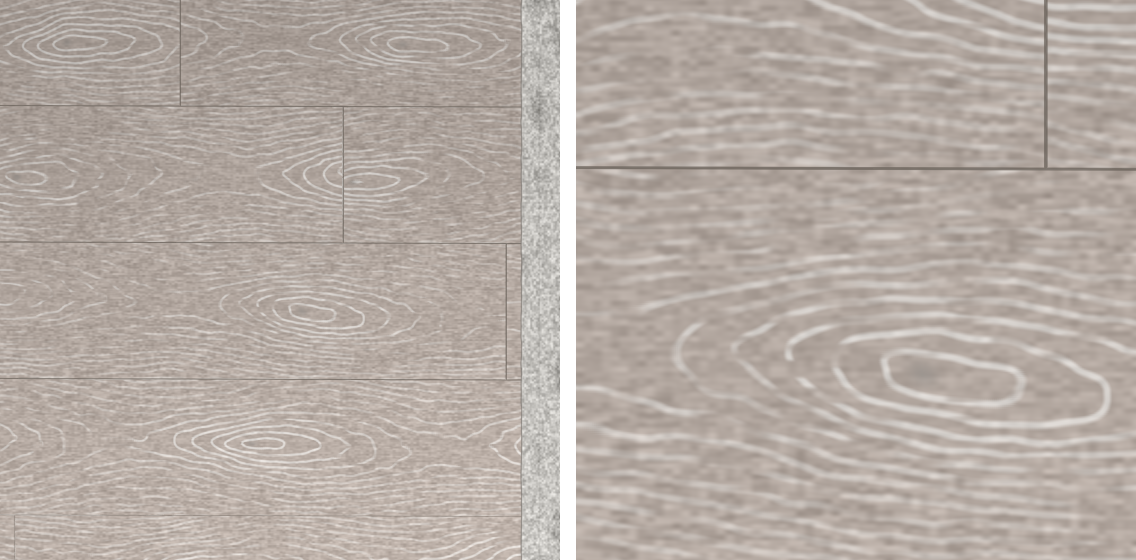
Left, the full canvas; right, a detail of the centre.
Give the GLSL for this texture, as a Shadertoy shader.

```glsl
// Pale limed-oak floor: wide staggered planks beside a strip of mottled rug.
// Each plank's grain is the contour lines of a warped field that closes into
// nested ovals at regular knots; noise breaks the lines into pores and dashes.

float hash(vec2 p) {
    vec3 q = fract(vec3(p.xyx) * 0.1031);
    q += dot(q, q.yzx + 33.33);
    return fract((q.x + q.y) * q.z);
}

float noise(vec2 p) {
    vec2 i = floor(p), f = fract(p);
    f = f * f * (3.0 - 2.0 * f);
    return mix(mix(hash(i), hash(i + vec2(1, 0)), f.x),
               mix(hash(i + vec2(0, 1)), hash(i + vec2(1, 1)), f.x), f.y);
}

float fbm(vec2 p) {
    float sum = 0.0, amp = 0.5;
    for (int i = 0; i < 4; i++) {
        sum += amp * noise(p);
        p = p * 2.03 + 17.1;
        amp *= 0.5;
    }
    return sum;
}

// Soft-edged line of the given half width
float stroke(float dist, float halfWidth, float px) {
    return 1.0 - smoothstep(halfWidth - 0.6 * px, halfWidth + 0.8 * px, abs(dist));
}

// Wood of one plank; v is the height above the plank's centre line
vec3 wood(vec2 uv, float v, float row, float seed) {
    vec2 p = uv + vec2(seed * 37.0, seed * 19.0 + row * 3.0 + 40.0);

    // Field: ovals round the knots, crowded on one side, straighter between
    float alongKnots = uv.x - 0.45 - 0.09 * row;
    float spread = 0.058 * sin(3.14159 * alongKnots / 0.6);
    float warp = 0.045 * (fbm(p * vec2(3.5, 7.0)) - 0.47)
               + 0.005 * (noise(p * vec2(18.0, 34.0)) - 0.5);
    float heart = v - 0.02 * (seed - 0.5) + warp + 0.04 * alongKnots * sin(row * 2.0);
    float field = sqrt(heart * heart + spread * spread + 0.00002);
    float lopsided = 0.012 * sin(6.28318 * alongKnots / 0.6);
    float phase = (field - lopsided) * 100.0 + 1.5 * noise(p * vec2(3.0, 12.0))
                + 0.35 * noise(p * vec2(45.0, 75.0));

    // Limed rings of even width: phase divided by its slope gives a distance
    float slope = length(vec2(dFdx(phase), dFdy(phase))) * iResolution.y;
    float ringDist = abs(fract(phase) - 0.5) / max(slope, 30.0);
    float nearHeart = 1.0 - smoothstep(0.02, 0.085, field);
    float broken = smoothstep(0.30, 0.62, 0.45 * noise(p * vec2(40.0, 190.0))
                 + 0.55 * fbm(p * vec2(6.0, 12.0) + 9.0) + 0.13 * nearHeart);
    float lime = (1.0 - smoothstep(0.0004, 0.0036, ringDist))
               * broken * mix(0.55, 0.95, nearHeart) * smoothstep(8.0, 30.0, slope);

    // Fine pores running along the board, quieter near the heart
    float pores = noise(p * vec2(75.0, 330.0)) + noise(p * vec2(190.0, 280.0)) - 1.0;
    float cloud = fbm(p * vec2(4.0, 10.0) + 5.0) - 0.47;

    vec3 col = mix(vec3(0.682, 0.638, 0.608), vec3(0.835, 0.82, 0.805), lime);
    col += mix(0.095, 0.065, nearHeart) * pores + 0.03 * cloud + 0.01 * (seed - 0.5);

    // Small grey knot at the heart of the ovals
    float knotX = alongKnots - 0.6 * round(alongKnots / 0.6);
    float knot = exp(-(knotX * knotX + 2.0 * heart * heart) / 0.00006);
    return mix(col, vec3(0.55, 0.535, 0.52), 0.5 * knot);
}

// Pile of coarse grains with worn grey patches and one woven groove
vec3 rug(vec2 uv) {
    float pile = noise(uv * 290.0) + noise(uv * vec2(200.0, 170.0)) - 1.0;
    float worn = smoothstep(0.52, 0.74, fbm(uv * vec2(24.0, 15.0) + 4.0));
    vec3 col = mix(vec3(0.765, 0.757, 0.740), vec3(0.60, 0.592, 0.575), 0.65 * worn);
    col -= 0.05 * exp(-pow((uv.x - 0.963) / 0.002, 2.0));
    return col + 0.17 * pile + 0.05 * (0.5 - uv.y);
}

void mainImage(out vec4 fragColor, in vec2 fragCoord) {
    vec2 uv = fragCoord / iResolution.xy;
    float px = 1.0 / iResolution.y;

    // Rows of planks, very slightly tilted
    float t = (uv.y + 0.003 * uv.x - 0.0805) / 0.2437;
    float row = floor(t);
    float v = (fract(t) - 0.5) * 0.2437;

    // End joints step back by a fixed stagger in every row
    float s = (uv.x - 1.195 + 0.291 * row) / 1.46;
    float seed = hash(vec2(row + 8.0, floor(s) + 5.0));
    float jointDist = (s - round(s)) * 1.46;
    float seamDist = 0.12185 - abs(v);

    vec3 col = wood(uv, v, row, seed);

    // Daylight falls off toward the upper left
    col *= 1.085 - 0.15 * uv.y + 0.035 * (uv.x - 0.5);

    // Dark seams, fainter near the bottom, with a light bevel beside them
    float strength = mix(0.35, 0.75, smoothstep(0.0, 0.4, uv.y));
    float gap = max(stroke(seamDist, 0.0008, px), stroke(jointDist, 0.0010, px));
    float bevel = exp(-min(seamDist, abs(jointDist)) / 0.003);
    col += 0.02 * bevel;
    col = mix(col, vec3(0.40, 0.37, 0.34), gap * strength);

    // Rug on the right with a thin shadow at its edge
    float edge = uv.x - 0.931 - 0.0015 * (noise(vec2(uv.y * 60.0, 3.0)) - 0.5);
    col = mix(col, rug(uv), smoothstep(-px, px, edge));
    col = mix(col, vec3(0.47, 0.45, 0.43), 0.65 * stroke(edge, 0.0009, px));

    fragColor = vec4(clamp(col, 0.0, 1.0), 1.0);
}
```
